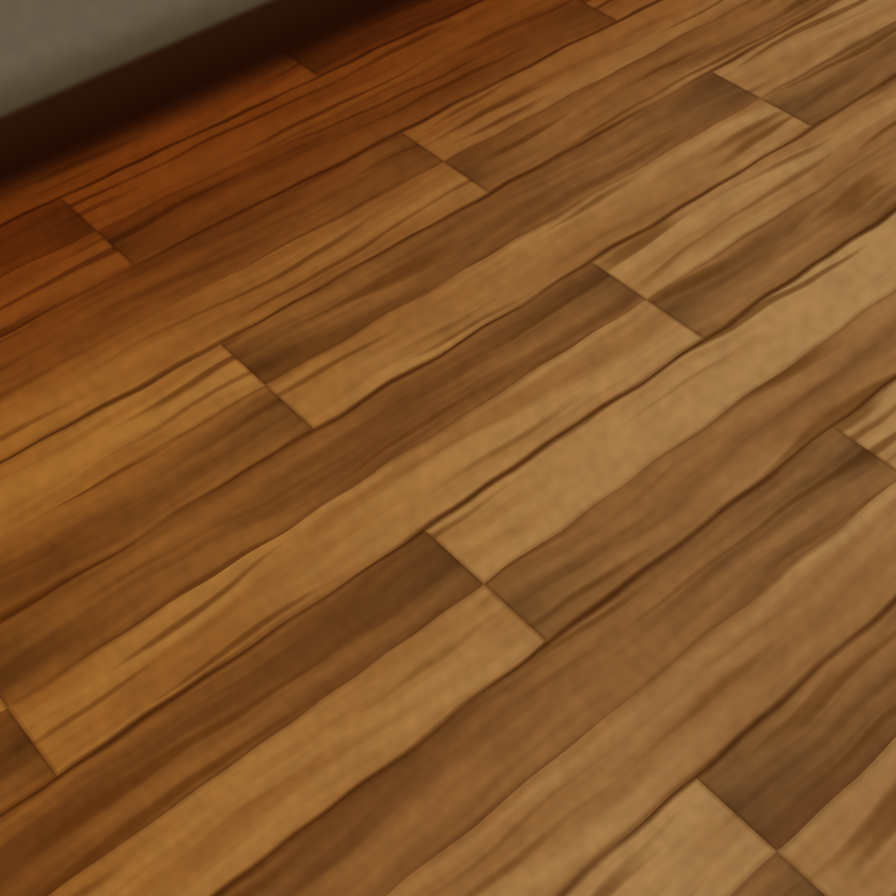
Write a WebGL 2 fragment shader that draws this texture.

```glsl
#version 300 es
precision highp float;
// Staggered two-strip wooden floor in perspective, with a shaded skirting and grey wall.

uniform vec2 u_resolution;
out vec4 outColor;

// Perspective: vanishing points along and across the boards
const vec2 VANISH_ALONG = vec2(3.18, 2.24);
const vec2 VANISH_ACROSS = vec2(-1.37, 2.09);
const float HORIZON = 2.135;        // horizon height at the left edge
const vec2 FLOOR_SCALE = vec2(34.5, 4.0);
const vec2 FLOOR_SHIFT = vec2(12.87, 3.09);

// Wall and skirting, as heights on the left edge
const float WALL_EDGE = 0.869;
const float SKIRTING_FOOT = 0.782;

// Wood
const vec3 LIGHT_WOOD = vec3(0.65, 0.49, 0.295);
const vec3 MID_WOOD = vec3(0.565, 0.39, 0.215);
const vec3 DARK_WOOD = vec3(0.42, 0.27, 0.14);
const vec3 STREAK_WOOD = vec3(0.37, 0.22, 0.085);
const vec3 SEAM = vec3(0.27, 0.14, 0.04);
const vec3 WARM_TINT = vec3(0.97, 0.83, 0.55);
const vec3 WALL_SHADE = vec3(0.72, 0.52, 0.30);
const vec3 WALL = vec3(0.40, 0.355, 0.285);
const vec3 WALL_LOW = vec3(0.30, 0.25, 0.18);
const vec3 SKIRTING = vec3(0.17, 0.085, 0.03);
const vec3 SKIRTING_DEEP = vec3(0.13, 0.04, 0.008);
const float CHECKER_CONTRAST = 0.21;
const float BLOCK_VARIATION = 0.30;
const float GRAIN_CONTRAST = 0.42;
const float SEAM_WIDTH = 0.035;     // in strip widths
const float JOINT_WIDTH = 0.012;    // in half block lengths
const int SAMPLES = 3;              // per axis, for smooth edges

float hash(vec2 p) {
  return fract(sin(dot(p, vec2(127.1, 311.7))) * 43758.55);
}

vec2 gradient(vec2 cell) {
  float a = 6.2832 * hash(cell);
  return vec2(cos(a), sin(a));
}

float gradientNoise(vec2 p) {
  vec2 i = floor(p), f = fract(p);
  vec2 w = f * f * f * (f * (f * 6.0 - 15.0) + 10.0);
  vec2 e = vec2(1, 0);
  float low = mix(dot(gradient(i), f), dot(gradient(i + e), f - e), w.x);
  float high = mix(dot(gradient(i + e.yx), f - e.yx), dot(gradient(i + 1.0), f - 1.0), w.x);
  return mix(low, high, w.y);
}

// Height at which the ray from a vanishing point meets the left edge
float leftHeight(vec2 p, vec2 vanish) {
  return vanish.y - vanish.x * (vanish.y - p.y) / (vanish.x - p.x);
}

// across: in strips; along: in half blocks
vec3 woodFloor(float across, float along, vec2 p) {
  across += 0.05 * gradientNoise(vec2(along * 6.0, across * 2.0));
  float strip = floor(across);
  float board = floor(across * 0.5);
  float run = (along - 1.0 + mod(board, 2.0)) * 0.5;
  vec2 id = vec2(strip, floor(run));

  // Tone of each strip of a block
  float flip = mod(board, 4.0) > 2.5 ? 1.0 : -1.0;
  float checker = flip * cos(3.14159 * (id.x + id.y));
  float tone = 0.54 + CHECKER_CONTRAST * checker + BLOCK_VARIATION * (hash(id + 3.7) - 0.5);

  // Long soft grain
  vec2 grain = vec2(along, across) + id * vec2(17.3, 9.1);
  float bend = 0.25 * gradientNoise(grain * vec2(1.3, 0.8));
  grain.y += bend;
  tone += GRAIN_CONTRAST * (gradientNoise(grain * vec2(1.1, 2.6))
        + 0.55 * gradientNoise(grain * vec2(2.2, 6.5))
        + 0.22 * gradientNoise(grain * vec2(6.0, 15.0)));
  vec3 color = mix(DARK_WOOD, MID_WOOD, smoothstep(0.0, 0.55, tone));
  color = mix(color, LIGHT_WOOD, smoothstep(0.45, 0.95, tone));

  // Narrow dark streaks
  float streak = smoothstep(0.18, 0.5, gradientNoise(grain * vec2(1.5, 5.5) + 41.0));
  color = mix(color, STREAK_WOOD, 0.65 * streak);

  // Smudges near the ends of darker strips
  float end = 2.0 * min(fract(run), 1.0 - fract(run));
  float middle = 1.0 - pow(abs(2.0 * fract(across) - 1.0), 2.0);
  color *= 1.0 - 0.22 * step(checker, 0.0) * middle * exp(-end * 5.0);

  // Board seams, faint strip seams and butt joints
  float seamDistance = abs(across - 2.0 * round(across * 0.5));
  float stripDistance = abs(across - round(across));
  float wear = smoothstep(-0.4, 0.4, gradientNoise(vec2(along * 2.5, board * 7.3)));
  float seam = (1.0 - smoothstep(0.0, SEAM_WIDTH * 2.0, seamDistance)) * (0.25 + 0.6 * wear);
  seam = max(seam, 0.25 * wear * (1.0 - smoothstep(0.0, SEAM_WIDTH * 2.0, stripDistance)));
  seam = max(seam, 0.3 * (1.0 - smoothstep(0.0, JOINT_WIDTH, end)));
  color = mix(color, SEAM, seam);

  // Warm light from the left, fine mottling
  float warm = 1.0 - smoothstep(-0.1, 0.95, p.x - 0.18 * (p.y - 0.5));
  color *= mix(vec3(1), WARM_TINT, warm);
  return color * (1.0 + 0.06 * gradientNoise(p * 75.0) + 0.05 * gradientNoise(p * 24.0));
}

vec3 scene(vec2 p) {
  float height = leftHeight(p, VANISH_ALONG);
  float across = FLOOR_SCALE.x / (HORIZON - height) - FLOOR_SHIFT.x;
  float along = FLOOR_SCALE.y / (HORIZON - leftHeight(p, VANISH_ACROSS)) - FLOOR_SHIFT.y;
  vec3 color = woodFloor(across, along, p);
  color *= mix(vec3(1), WALL_SHADE, smoothstep(0.42, 0.76, height));

  // Skirting in shadow, then the wall above it
  vec3 skirting = mix(SKIRTING_DEEP, SKIRTING, smoothstep(SKIRTING_FOOT, WALL_EDGE, height));
  color = mix(color, skirting, smoothstep(SKIRTING_FOOT - 0.025, SKIRTING_FOOT + 0.025, height));
  vec3 wall = mix(WALL_LOW, WALL, smoothstep(WALL_EDGE, WALL_EDGE + 0.06, height));
  wall *= 1.0 + 0.05 * gradientNoise(p * 50.0);
  return mix(color, wall, smoothstep(WALL_EDGE - 0.006, WALL_EDGE + 0.006, height));
}

void main() {
  vec3 sum = vec3(0);
  for (int i = 0; i < SAMPLES * SAMPLES; i++) {
    vec2 offset = (vec2(i % SAMPLES, i / SAMPLES) + 0.5) / float(SAMPLES) - 0.5;
    sum += scene((gl_FragCoord.xy + offset) / u_resolution);
  }
  outColor = vec4(sum / float(SAMPLES * SAMPLES), 1);
}
```
